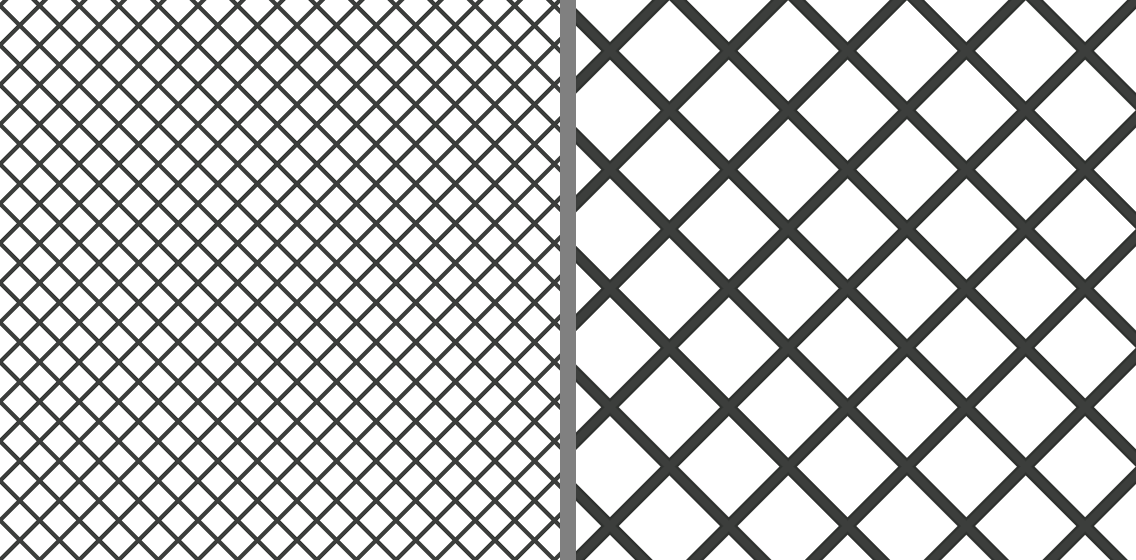
Left: the whole. Right: its middle third, enlarged.
Reproduce this pattern procedurally as a WebGL 2 fragment shader.

```glsl
#version 300 es
precision highp float;
// Diagonal lattice: two sets of evenly spaced charcoal lines cross on white.
// The canvas is turned by 45 degrees, then the distance to the nearest line
// of either set gives the ink coverage and a slightly darker rim.

uniform vec2 u_resolution;
out vec4 fragColor;

const float LINE_SPACING = 0.05;    // perpendicular, 14.14 diamonds per side
const float LINE_WIDTH   = 0.0074;
const float RIM_START    = 0.0007;  // depth below the edge where the rim fades
const float RIM_END      = 0.0020;
const vec2  LATTICE_ORIGIN = vec2(0.0);

const vec3 PAPER = vec3(1.0);
const vec3 INK   = vec3(0.235, 0.243, 0.235);
const vec3 RIM   = vec3(0.18, 0.19, 0.18);

// Turns the plane by 45 degrees, keeping lengths.
vec2 rotateToDiagonals(vec2 p) {
    return vec2(p.x + p.y, p.y - p.x) * inversesqrt(2.0);
}

// Distance to the nearest line of each of the two sets.
vec2 distanceToLines(vec2 p) {
    return abs(fract(p / LINE_SPACING + 0.5) - 0.5) * LINE_SPACING;
}

void main() {
    float side = min(u_resolution.x, u_resolution.y);
    float pixel = 1.0 / side;
    vec2 position = gl_FragCoord.xy / side - LATTICE_ORIGIN;

    vec2 lineDistance = distanceToLines(rotateToDiagonals(position));

    // Antialiased union of both line sets.
    vec2 bands = clamp((0.5 * LINE_WIDTH - lineDistance) / pixel + 0.5, 0.0, 1.0);
    float coverage = 1.0 - (1.0 - bands.x) * (1.0 - bands.y);

    // Darker along the edges, lighter in the core and at the crossings.
    float depth = 0.5 * LINE_WIDTH - min(lineDistance.x, lineDistance.y);
    vec3 ink = mix(RIM, INK, smoothstep(RIM_START, RIM_END, depth));

    fragColor = vec4(mix(PAPER, ink, coverage), 1.0);
}
```
